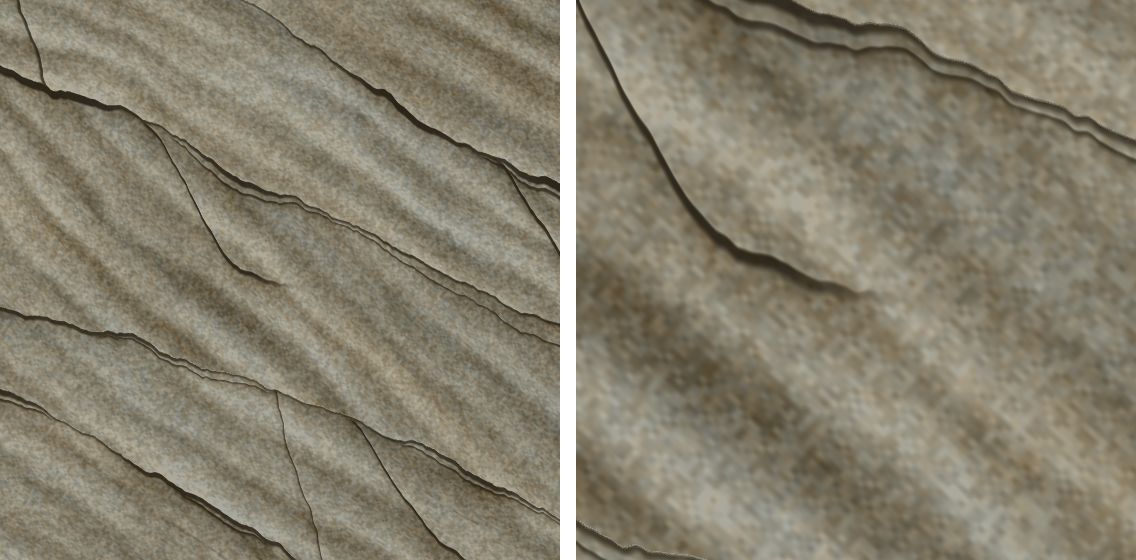
Left, the full canvas; right, a detail of the centre.
Give the GLSL for this texture, as a three.js fragment shader.

```glsl
// Weathered sandstone: rippled, grainy plates split by dark sloping ledges.
// Ledges are wobbling height lines in x; each plate gets its own ripple field
// from stretched noise, then shadows, lit rims and thin joints are laid over it.

varying vec2 vUv;

const vec3 STONE_SHADE = vec3(0.40, 0.365, 0.285);
const vec3 STONE_LIGHT = vec3(0.64, 0.625, 0.56);
const vec3 CRACK_COLOR = vec3(0.15, 0.125, 0.085);
const vec3 RUST_SHIFT = vec3(0.055, 0.0, -0.06);
const float BASE_TONE = 0.57;
const float RIPPLES = 12.0;
const float RIPPLE_DEPTH = 0.42;
const float GRAIN_SCALE = 260.0;
const float OUTER_ANGLE = 0.58;
const float MIDDLE_ANGLE = 0.74;
const float SOFT = 0.0012;

float hash(vec2 p) {
  vec3 q = fract(p.xyx * 0.1031);
  q += dot(q, q.yzx + 33.33);
  return fract((q.x + q.y) * q.z);
}

float noise(vec2 p) {
  vec2 cell = floor(p), f = fract(p);
  f = f * f * (3.0 - 2.0 * f);
  float low = mix(hash(cell), hash(cell + vec2(1.0, 0.0)), f.x);
  float high = mix(hash(cell + vec2(0.0, 1.0)), hash(cell + 1.0), f.x);
  return mix(low, high, f.y);
}

float fbm(vec2 p) {
  float sum = 0.0, weight = 0.533;
  for (int i = 0; i < 4; i++) {
    sum += weight * noise(p);
    p = p * 2.03 + 17.0;
    weight *= 0.5;
  }
  return sum;
}

// Height of ledge i: a sloping line with coarse to jagged wobble.
float ledgeHeight(float x, float i) {
  float start = 1.22 - 0.33 * i + 0.1 * sin(i * (i - 1.0) * 2.3);
  float slope = -0.48 + 0.12 * sin(2.2 * i + 4.0);
  float wobble = 0.08 * (noise(vec2(x * 4.0, i * 7.3)) - 0.5)
    + 0.024 * (noise(vec2(x * 13.0, i * 5.1 + 40.0)) - 0.5)
    + 0.010 * (noise(vec2(x * 42.0, i * 3.7 + 80.0)) - 0.5)
    + 0.003 * (noise(vec2(x * 130.0, i * 9.1)) - 0.5);
  return start + slope * x + wobble;
}

// Dark slot under the edge, soft shadow below it and a lit rim above.
void addEdge(float d, float width, float strength, inout float tone, inout float gap) {
  float below = 1.0 - smoothstep(-SOFT, SOFT, d);
  float slot = below * smoothstep(-2.0 * width - 3.0 * SOFT, -2.0 * width + SOFT, d);
  gap = max(gap, strength * slot);
  tone -= 0.7 * strength * below * exp(min(d, 0.0) / (0.004 + 4.0 * width));
  tone += 0.22 * strength * (1.0 - below) * exp(-max(d, 0.0) / 0.011);
}

// Ripples, streaks and fine bedding lines; st runs along and across the bedding.
float rippleTone(vec2 st, float seed) {
  vec2 q = st + seed * vec2(3.7, 5.3);
  float phase = 6.2832 * (st.y * RIPPLES + 2.5 * fbm(q * vec2(2.0, 3.0)));
  float swell = 0.4 + 1.2 * noise(q * vec2(2.5, 5.0) + 9.0);
  float tone = 0.5 * RIPPLE_DEPTH * swell * sin(phase + 0.5 * sin(phase));
  tone += 0.42 * (noise(q * vec2(3.0, 22.0)) - 0.5);
  tone += 0.55 * (fbm(q * vec2(2.0, 4.0) + 31.0) - 0.5);
  tone += 0.20 * (noise(q * vec2(10.0, 65.0)) - 0.5);
  float hairline = 1.0 - smoothstep(0.0, 0.03, abs(noise(q * vec2(4.0, 30.0) + 55.0) - 0.5));
  return tone - 0.22 * hairline * smoothstep(0.62, 0.8, noise(q * vec2(6.0, 9.0) + 70.0));
}

void main() {
  vec2 p = vUv;
  float edgeTone = 0.0, gap = 0.0, plate = 0.0;

  // Ledges, each with a lower sliver strand and a flake that branches off.
  for (int n = 0; n < 5; n++) {
    float i = float(n);
    float h = ledgeHeight(p.x, i);
    float d = 0.88 * (p.y - h);
    float open = noise(vec2(p.x * 7.0, i * 3.1 + 20.0));
    float width = 0.0007 + 0.006 * open * open;
    addEdge(d, width, mix(0.55, 1.0, open), edgeTone, gap);
    plate += smoothstep(-SOFT, SOFT, d);

    float drop = 0.07 * max(0.0, noise(vec2(p.x * 5.0, i * 4.3 + 60.0)) - 0.45);
    addEdge(d + drop, 0.4 * width, 0.7 * smoothstep(0.002, 0.008, drop), edgeTone, gap);

    float begin = fract(0.24 + 0.37 * (i - 1.0));
    float run = p.x - begin;
    float flake = smoothstep(0.0, 0.03, run) * (1.0 - smoothstep(0.2, 0.3, run));
    float flakeDrop = 0.14 * smoothstep(0.0, 0.19, run);
    addEdge(0.8 * (d + flakeDrop), 0.0022 * open + 0.0006, 0.9 * flake, edgeTone, gap);
  }

  // Thin steep joints, each confined to one plate.
  for (int n = 0; n < 2; n++) {
    float j = float(n);
    float bend = 0.03 * (fbm(vec2(p.y * 12.0, j * 8.0 + 3.0)) - 0.5);
    float d = p.x - mix(0.32, 0.575, j) + 0.28 * p.y + bend;
    float inside = 1.0 - smoothstep(0.2, 0.5, abs(plate - mix(4.0, 2.0, j)));
    addEdge(d, mix(0.002, 0.0004, j), 0.75 * inside, edgeTone, gap);
  }

  // Bedding direction differs on the broad middle plate.
  float middle = 1.0 - smoothstep(0.0, 0.6, abs(plate - 3.0));
  float angle = mix(OUTER_ANGLE, MIDDLE_ANGLE, middle);
  float c = cos(angle), s = sin(angle);
  vec2 st = vec2(c * p.x - s * p.y, s * p.x + c * p.y);

  // Sand grain and rust stain.
  float grain = 0.5 * (noise(st * GRAIN_SCALE * vec2(0.8, 1.1)) - 0.5)
    + 0.32 * (noise(st * GRAIN_SCALE * 0.45 + 12.0) - 0.5);
  float rust = 0.9 * (fbm(st * vec2(3.0, 14.0) + plate * 6.0) - 0.5)
    + 0.6 * (noise(st * 150.0 + 5.0) - 0.5) - 0.12 * min(edgeTone, 0.0);

  float tone = BASE_TONE + rippleTone(st, plate) + grain + edgeTone;
  vec3 color = mix(STONE_SHADE, STONE_LIGHT, clamp(tone, -0.6, 1.15));
  color += RUST_SHIFT * rust;
  gl_FragColor = vec4(mix(color, CRACK_COLOR, 0.95 * gap), 1.0);
}
```
